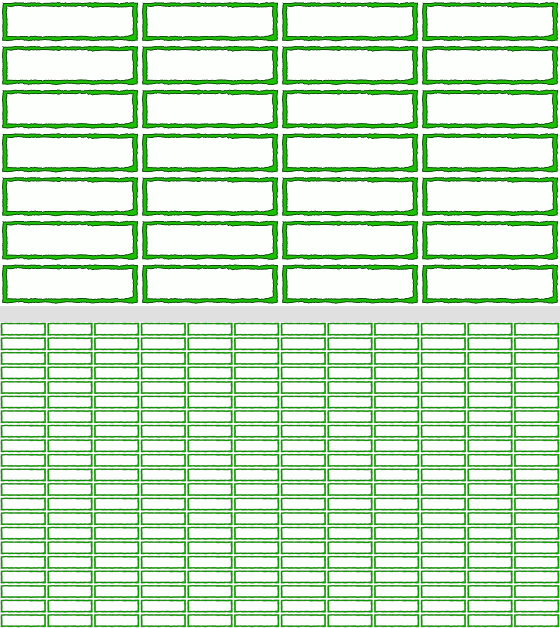
Top, the tile; bottom, the same tile 3 across and 3 down.
Give the GLSL for this pattern, as a Shadertoy shader.

```glsl
const vec2 REPEATS = vec2(4.0, 7.0);
const float CELL_ASPECT = 3.2;
const float INK_HALF_WIDTH = 0.0105;

const vec3 PAPER = vec3(0.992, 1.0, 0.992);
const vec3 GREEN = vec3(0.11, 0.75, 0.01);
const vec3 INK = vec3(0.01, 0.25, 0.01);

float gradientAt(float i, float seed) {
    return 2.0 * fract(sin(i * 12.99 + seed * 78.23) * 437.58) - 1.0;
}

float gradientNoise(float x, float seed) {
    float i = floor(x);
    float f = x - i;
    float blend = f * f * f * (f * (f * 6.0 - 15.0) + 10.0);
    return mix(gradientAt(i, seed) * f, gradientAt(i + 1.0, seed) * (f - 1.0), blend);
}

// Slow hand drift plus patches of ragged fraying
float edgeWobble(float t, float roughness, float seed) {
    float drift = 0.035 * gradientNoise(t * 3.5, seed);
    float patches = smoothstep(-0.15, 0.25, gradientNoise(t * 2.3, seed + 5.0));
    float fray = gradientNoise(t * 13.0, seed + 9.0) + 0.6 * gradientNoise(t * 27.0, seed + 13.0);
    return drift + roughness * mix(0.35, 1.0, patches) * fray;
}

// Signed distance to a box whose four sides wander independently
float roughBox(vec2 p, vec2 lo, vec2 hi, float roughness, float seed) {
    vec2 fromLow = p - lo + vec2(edgeWobble(p.y, roughness, seed),
                                 edgeWobble(p.x, roughness, seed + 1.0));
    vec2 fromHigh = hi - p + vec2(edgeWobble(p.y, roughness, seed + 2.0),
                                  edgeWobble(p.x, roughness, seed + 3.0));
    vec2 nearest = min(fromLow, fromHigh);
    return -min(nearest.x, nearest.y);
}

// Hollow frame: the opening sags at upper right and is cut at lower right
float frameDistance(vec2 p) {
    float outer = roughBox(p, vec2(0.068, 0.085), vec2(3.135, 0.927), 0.03, 2.0);

    vec2 lo = vec2(0.157, 0.162);
    vec2 hi = vec2(3.043, 0.861);
    float sag = 0.016 * smoothstep(1.7, 2.5, p.x);
    float opening = roughBox(p, lo, hi - vec2(0.0, sag), 0.036, 31.0);
    float cornerCut = (p.x - hi.x) * 0.33 - (p.y - lo.y) + 0.05;

    return max(outer, -max(opening, cornerCut));
}

float coverage(float distanceToEdge, float pixel) {
    return clamp(0.5 - distanceToEdge / pixel, 0.0, 1.0);
}

void mainImage(out vec4 fragColor, in vec2 fragCoord) {
    vec2 cell = fract(fragCoord / iResolution.xy * REPEATS);
    vec2 p = cell * vec2(CELL_ASPECT, 1.0);
    float pixel = REPEATS.y / iResolution.y;

    float d = frameDistance(p);
    vec3 color = mix(PAPER, GREEN, coverage(d, pixel));
    color = mix(color, INK, coverage(abs(d) - INK_HALF_WIDTH, pixel));

    fragColor = vec4(color, 1.0);
}
```
